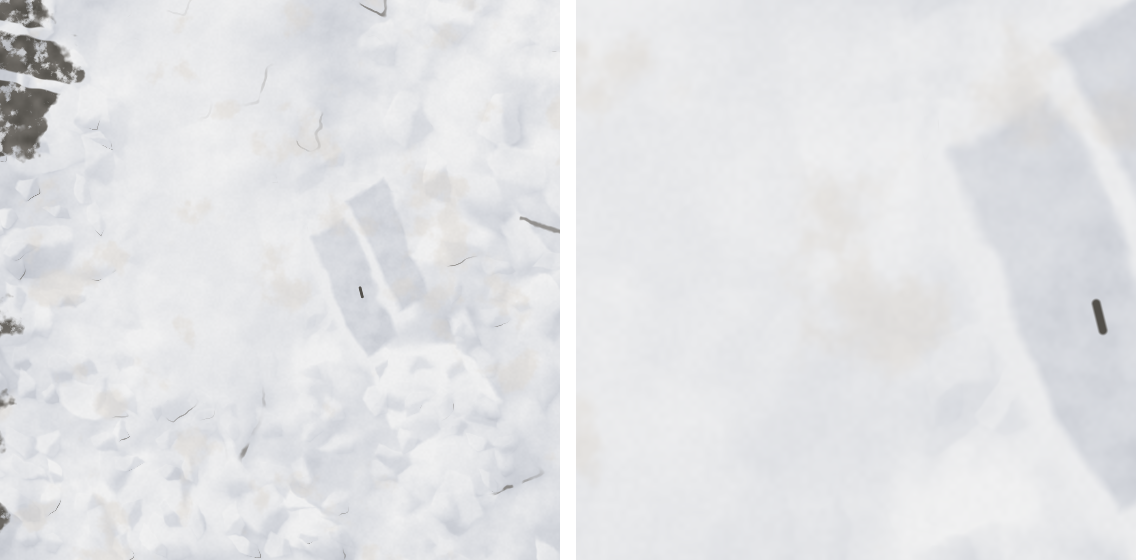
Left, the full canvas; right, a detail of the centre.
Give the GLSL for this texture, as a Shadertoy shader.

```glsl
const vec3 LIT_SNOW = vec3(0.925, 0.927, 0.932);
const vec3 SHADED_SNOW = vec3(0.84, 0.85, 0.872);
const vec3 DEEP_SNOW = vec3(0.73, 0.745, 0.78);
const vec3 WARM_STAIN = vec3(0.86, 0.83, 0.79);
const vec3 DIRT = vec3(0.46, 0.445, 0.425);
const vec3 DARK_DIRT = vec3(0.32, 0.31, 0.29);
const vec2 SHADE_DIR = vec2(0.6, -0.8);
const float CHUNK_SCALE = 4.2;    // cells across the canvas, largest layer
const float CHUNK_COVER = 0.8;
const float CHUNK_TILT = -0.9;
const float CRACK_CHANCE = 0.2;
const float SLAB_TILT = -1.02;
const vec2 SLAB_SIZE = vec2(0.115, 0.034);
const float GROUND_WIDTH = 0.14;
const float GRAIN = 0.012;

vec4 hash4(vec2 p) {
    vec4 q = fract(p.xyxy * vec4(0.1031, 0.1030, 0.0973, 0.1099));
    q += dot(q, q.wzxy + 33.33);
    return fract((q.xxyz + q.yzzw) * q.zywx);
}

float noise(vec2 p) {
    vec2 i = floor(p), f = fract(p);
    f = f * f * (3.0 - 2.0 * f);
    return mix(mix(hash4(i).x, hash4(i + vec2(1, 0)).x, f.x),
               mix(hash4(i + vec2(0, 1)).x, hash4(i + 1.0).x, f.x), f.y);
}

float fbm(vec2 p) {
    float sum = 0.0, amp = 0.52;
    for (int i = 0; i < 5; i++) {
        sum += amp * noise(p);
        p = mat2(1.6, 1.2, -1.2, 1.6) * p + 7.3;
        amp *= 0.5;
    }
    return sum;
}

mat2 rotate(float a) { return mat2(cos(a), sin(a), -sin(a), cos(a)); }

// Irregular five-sided block with worn corners, about one unit in radius
float blockDistance(vec2 q, float seed) {
    float sum = 0.0;
    for (int i = 0; i < 5; i++) {
        float r = fract(seed * 17.3 + float(i) * 0.618);
        float a = 6.2832 * (float(i) + 0.6 * r) / 5.0;
        sum += exp(20.0 * (dot(q, vec2(cos(a), sin(a))) - 0.68 - 0.3 * r));
    }
    return log(sum) / 20.0;
}

float segmentDistance(vec2 p, vec2 a, vec2 b) {
    vec2 ab = b - a;
    return length(p - a - ab * clamp(dot(p - a, ab) / dot(ab, ab), 0.0, 1.0));
}

// Paints one layer of scattered blocks into shade (0 lit, 1 shaded, 2 deep) and crack
void addBlocks(vec2 uv, float scale, float amount, inout float shade, inout float crack) {
    vec2 p = uv * scale, cell = floor(p);
    float wear = noise(uv * 8.0 + scale), grit = fbm(uv * 16.0) - 0.5;
    float pixel = 1.5 * scale / iResolution.y;
    for (int j = 1; j >= -1; j--)
    for (int i = -1; i <= 1; i++) {
        vec2 id = cell + vec2(i, j);
        vec4 h = hash4(id + scale * 13.0), k = hash4(id + scale * 29.0 + 5.0);
        if (h.w > CHUNK_COVER) continue;
        vec2 offset = p - id - 0.5 - 0.6 * (h.xy - 0.5);
        float size = mix(0.3, 0.52, h.z);
        vec2 local = offset / size;
        vec2 q = rotate(-CHUNK_TILT - 2.0 * (k.x - 0.5)) * local;
        q.y *= mix(1.1, 1.9, k.y);
        if (dot(q, q) > 6.0) continue;
        float d = blockDistance(q, k.z);
        float facing = dot(local / (length(local) + 0.001), SHADE_DIR);
        float soft = mix(0.03, 0.28, smoothstep(0.35, 0.8, wear)) + pixel / size;
        float body = smoothstep(soft, -soft, d) * amount;
        shade += 0.75 * amount * exp(-8.0 * max(d, 0.0)) * smoothstep(-0.1, 0.9, facing);
        // Lit top and shaded side meet along a ridge
        float ridge = dot(local, rotate(2.2 * (k.w - 0.5)) * SHADE_DIR) - 0.7 * (h.z - 0.35);
        float face = mix(0.0, 0.55 + 0.5 * k.y, smoothstep(-0.5 * soft - 0.06, soft + 0.06, ridge));
        face += 0.3 * (h.x - 0.4) + 1.3 * grit + 0.15 * ridge;
        face -= 0.35 * exp(-abs(d) * 14.0) * smoothstep(0.1, -0.7, facing);
        shade = mix(shade, face, body * 0.92);
        float gap = smoothstep(0.05, 0.01, abs(d - 0.03)) * smoothstep(0.7, 0.98, facing);
        gap *= step(h.w, CHUNK_COVER * CRACK_CHANCE) * smoothstep(0.35, 0.65, noise(uv * 45.0));
        crack = max(crack * (1.0 - body), gap * amount);
    }
}

void mainImage(out vec4 fragColor, in vec2 fragCoord) {
    vec2 uv = fragCoord / iResolution.y;
    vec2 warped = uv + 0.045 * (vec2(fbm(uv * 11.0), fbm(uv * 11.0 + 40.0)) - 0.5);

    // Loose powder with soft relief, thickest at the upper middle
    float powder = smoothstep(0.28, 0.06, segmentDistance(warped, vec2(0.36, 1.0), vec2(0.4, 0.45)));
    float relief = fbm(uv * 8.0 - SHADE_DIR * 0.3) - fbm(uv * 8.0);
    float lumps = fbm(uv * 24.0 - SHADE_DIR * 0.4) - fbm(uv * 24.0);
    float shade = 0.3 + 1.7 * (fbm(uv * 5.0 + 3.0) - 0.5) + 2.0 * relief + 0.7 * lumps;
    float crack = 0.0;
    float rubble = max(smoothstep(0.32, 0.08, uv.x), 0.8 * smoothstep(0.42, 0.58, fbm(uv * 4.0 + 9.0)));
    addBlocks(warped, CHUNK_SCALE, 1.0 - 0.75 * powder, shade, crack);
    addBlocks(warped, CHUNK_SCALE * 1.9, 0.85 * (1.0 - 0.85 * powder), shade, crack);
    addBlocks(warped, CHUNK_SCALE * 3.7, rubble * (1.0 - powder), shade, crack);

    // Two leaning slabs with shaded faces and lit rims
    for (int i = 1; i >= 0; i--) {
        vec2 q = rotate(-SLAB_TILT) * (warped - vec2(0.635, 0.485) - float(i) * vec2(0.06, 0.07));
        q.y += 0.15 * q.x;
        vec2 box = abs(q) - SLAB_SIZE;
        float d = length(max(box, 0.0)) + min(max(box.x, box.y), 0.0);
        shade = mix(shade, 0.05, smoothstep(0.03, 0.012, d) * smoothstep(0.02, -0.02, q.y));
        shade = mix(shade, 1.1 + 1.2 * lumps, smoothstep(0.005, -0.005, d));
        crack = mix(crack, 0.0, smoothstep(0.03, 0.01, d));
    }
    shade += 0.2 * smoothstep(0.45, 1.0, uv.x - 0.4 * uv.y) + 0.35 * smoothstep(0.22, 0.0, uv.x);
    shade = mix(shade, 0.12 + 0.45 * (shade - 0.12), powder * 0.85);

    vec3 color = mix(LIT_SNOW, SHADED_SNOW, clamp(shade, -0.15, 1.0));
    color = mix(color, DEEP_SNOW, clamp(shade - 1.0, 0.0, 1.0));
    color = mix(color, WARM_STAIN, 0.35 * smoothstep(0.64, 0.78, fbm(uv * 15.0 + 21.0)));
    color = mix(color, DIRT, 0.75 * crack);

    // Bare ground at the upper left, frosted and crossed by two snowy strips
    float edge = GROUND_WIDTH * smoothstep(0.62, 0.92, uv.y) - 0.005 - uv.x + 0.2 * (fbm(uv * 14.0) - 0.5);
    float line = uv.y + 0.2 * uv.x - 0.91;
    float strip = abs(abs(line) - 0.045) + 0.008 * (noise(uv * 40.0) - 0.5);
    float frost = smoothstep(0.5, 0.75, fbm(uv * 75.0) + 0.35 * (fbm(uv * 16.0 + 5.0) - 0.5));
    float bare = smoothstep(0.0, 0.02, edge) * (1.0 - 0.85 * frost) * smoothstep(0.007, 0.011, strip);
    color = mix(color, mix(DARK_DIRT, DIRT, noise(uv * 60.0)), bare);

    // Dark splinter and a half-buried stick
    float splinter = segmentDistance(uv, vec2(0.643, 0.486), vec2(0.647, 0.47));
    float stick = segmentDistance(warped, vec2(0.93, 0.605), vec2(1.02, 0.57));
    color = mix(color, DARK_DIRT, smoothstep(0.0035, 0.0015, splinter));
    color = mix(color, DIRT, 0.7 * smoothstep(0.005, 0.001, stick));

    color += GRAIN * (noise(uv * 260.0) - 0.5);
    fragColor = vec4(color, 1.0);
}
```
